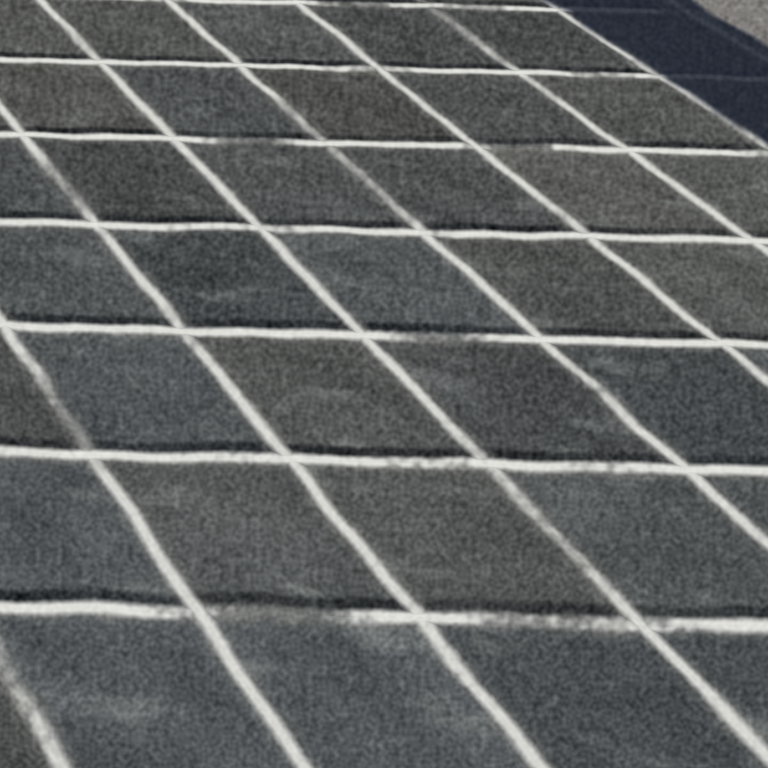
This texture is drawn by a Shadertoy shader. Its source:

```glsl
// Perspective of the paving: canvas * depth = origin + column * u + row * v
const vec2 ORIGIN = vec2(0.1302, 0.0807);
const vec2 COLUMN_STEP = vec2(0.1823, 0.0046);
const vec2 ROW_STEP = vec2(0.0794, 0.0865);
const float FORESHORTENING = 0.0735;

// Joint sizes as fractions of a tile
const float COLUMN_HALF_WIDTH = 0.036;
const float ROW_HALF_WIDTH = 0.036;
const float GROOVE_OFFSET = 0.075;
const float GROOVE_HALF_WIDTH = 0.034;
const float JOINT_SOFTNESS = 0.022;
const float JOINT_WOBBLE = 0.035;

const float GRAIN = 0.13;
const float SMEAR = 0.55;

const vec3 WARM_SLATE = vec3(0.325, 0.325, 0.310);
const vec3 COOL_SLATE = vec3(0.295, 0.310, 0.320);
const vec3 CHALK = vec3(0.53, 0.55, 0.54);
const vec3 MORTAR = vec3(0.88, 0.88, 0.86);
const vec3 WORN_MORTAR = vec3(0.50, 0.50, 0.48);
const vec3 GROOVE = vec3(0.12, 0.13, 0.14);
const vec3 SHADE = vec3(0.16, 0.18, 0.225);
const vec3 KERB = vec3(0.50, 0.49, 0.48);

vec2 hash2(vec2 p) {
    vec3 q = fract(p.xyx * vec3(0.1031, 0.1030, 0.0973));
    q += dot(q, q.yzx + 33.33);
    return fract((q.xx + q.yz) * q.zy);
}

float cornerSlope(vec2 corner, vec2 offset) {
    return dot(hash2(corner) * 2.0 - 1.0, offset);
}

float gradientNoise(vec2 p) {
    vec2 i = floor(p), f = fract(p);
    vec2 s = f * f * f * (f * (f * 6.0 - 15.0) + 10.0);
    vec2 e = vec2(1.0, 0.0);
    return mix(mix(cornerSlope(i, f), cornerSlope(i + e, f - e), s.x),
               mix(cornerSlope(i + e.yx, f - e.yx), cornerSlope(i + 1.0, f - 1.0), s.x), s.y);
}

float fbm(vec2 p) {
    float sum = 0.0, amplitude = 1.0;
    for (int i = 0; i < 4; i++) {
        sum += amplitude * gradientNoise(p);
        p = mat2(1.6, 1.2, -1.2, 1.6) * p + 17.3;
        amplitude *= 0.5;
    }
    return sum;
}

// Inverse of the perspective, solved as a 2x2 system
vec2 canvasToTiles(vec2 p) {
    return inverse(mat2(COLUMN_STEP, ROW_STEP + FORESHORTENING * p)) * (p - ORIGIN);
}

float band(float offset, float halfWidth, float softness) {
    return 1.0 - smoothstep(halfWidth - softness, halfWidth + softness, abs(offset));
}

void mainImage(out vec4 fragColor, in vec2 fragCoord) {
    vec2 p = fragCoord / iResolution.xy;
    p.y = 1.0 - p.y;
    vec2 plain = canvasToTiles(p);
    vec2 soft = JOINT_SOFTNESS + 0.5 * fwidth(plain);
    vec2 tile = plain + JOINT_WOBBLE * vec2(gradientNoise(plain * 3.1 + 40.0),
                                           gradientNoise(plain * 2.7 + 90.0));
    vec2 line = floor(tile + 0.5);
    vec2 offset = tile - line;
    float nearness = smoothstep(-1.0, 6.0, plain.y);

    // Slate: a tone per tile, cloudy patches, chalky smears
    vec2 tone = hash2(floor(tile) + 61.0);
    vec3 color = mix(WARM_SLATE, COOL_SLATE, clamp(0.6 * tone.x + 0.5 * nearness, 0.0, 1.0));
    color *= 0.9 + 0.22 * tone.y;
    color += 0.06 * fbm(plain * 2.3 + 12.0);
    float smear = smoothstep(0.1, 0.65, fbm(plain * vec2(2.1, 3.6) + tone * 9.0 + 30.0));
    color = mix(color, CHALK, SMEAR * smear * mix(0.45, 1.0, nearness));

    // Wear along each joint, with a ragged edge
    float ragged = 0.18 * gradientNoise(p * 70.0 + 5.0);
    float columnWear = gradientNoise(vec2(line.x * 5.37 + 50.4, tile.y * 0.9 + 20.0));
    float rowWear = gradientNoise(vec2(tile.x * 1.1 + 30.0, line.y * 4.63 + 70.4));
    float columnKept = smoothstep(-0.38, -0.02, columnWear + ragged);
    float rowKept = smoothstep(-0.34, -0.08, rowWear + ragged);

    // Grooves above the rows, then mortar spill and mortar
    float groove = band(offset.y + GROOVE_OFFSET, GROOVE_HALF_WIDTH, soft.y);
    color = mix(color, GROOVE, groove * (0.65 + 0.6 * gradientNoise(tile * 1.7 + 8.0)));
    float spill = max(band(offset.x, 0.075, 0.045), band(offset.y - 0.025, 0.05, 0.035));
    color = mix(color, WORN_MORTAR, spill * (0.38 + 0.5 * gradientNoise(p * 28.0)));
    float columnJoint = band(offset.x, COLUMN_HALF_WIDTH * (1.0 + ragged), soft.x);
    float rowJoint = band(offset.y, ROW_HALF_WIDTH * (1.0 + ragged), soft.y);
    float joint = max(columnJoint * mix(0.25, 0.92, columnKept), rowJoint * mix(0.12, 1.0, rowKept));
    color = mix(color, MORTAR, joint);

    // Cast shade and the pale kerb in the far corner
    float rough = 0.008 * gradientNoise(p * 22.0);
    float shade = 1.0 - smoothstep(-0.008, 0.008, p.y - 0.65 * (p.x - 0.71) + rough);
    float kerb = 1.0 - smoothstep(-0.005, 0.005, p.y - 0.577 * (p.x - 0.90) + rough);
    color = mix(color, SHADE + 0.12 * (color - 0.3), shade);
    color = mix(color, KERB, kerb);

    // Stone grain
    float grain = gradientNoise(p * 150.0) + 0.7 * gradientNoise(p * vec2(85.0, 65.0) + 9.0);
    color += GRAIN * grain * (1.0 - 0.6 * max(joint, shade * (1.0 - kerb)));
    fragColor = vec4(clamp(color, 0.0, 1.0), 1.0);
}
```
